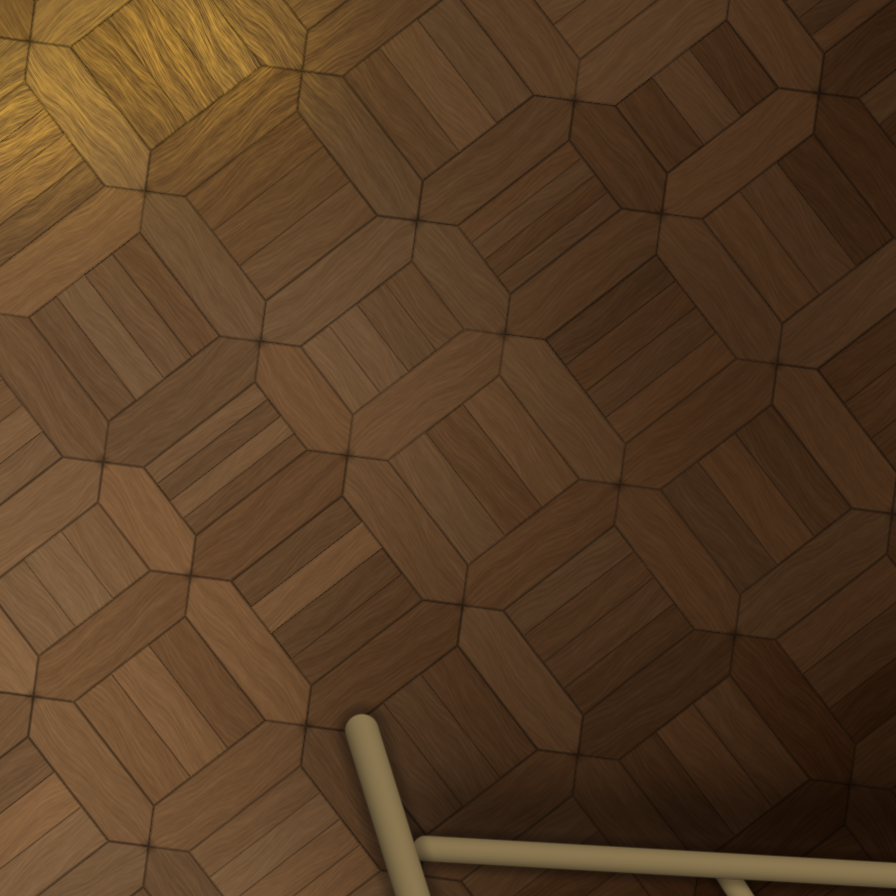
Write a three.js fragment shader that draws this texture.

```glsl
varying vec2 vUv;

#define ORIGIN vec2(0.388, 0.492)
#define AXIS vec2(0.793, 0.609)
#define PITCH vec2(0.221, 0.211)
#define NARROW_ROW 0.160
#define BORDER 0.032
#define SEAM 0.0028
#define TONE_SPREAD 0.30
#define GRAIN 0.13
#define DEEP vec3(0.185, 0.110, 0.055)
#define PALE vec3(0.490, 0.365, 0.245)
#define GLOW vec3(0.190, 0.145, 0.035)
#define CREAM vec3(0.540, 0.460, 0.310)

float hash(vec2 p) {
  return fract(sin(dot(p, vec2(127.1, 311.7))) * 4375.85);
}

// Distance to the nearest scattered point
float cellular(vec2 p) {
  vec2 cell = floor(p);
  float nearest = 2.0;
  for (int j = -1; j <= 1; j++) {
    for (int i = -1; i <= 1; i++) {
      vec2 c = cell + vec2(float(i), float(j));
      vec2 point = c + vec2(hash(c), hash(c + 57.3));
      nearest = min(nearest, length(p - point));
    }
  }
  return nearest;
}

// Wood figure, g.x runs along the fibres
float woodGrain(vec2 g, float seed) {
  float phase = seed * 40.0;
  float y = g.y + 0.006 * sin(g.x * 23.0 + phase) + 0.002 * sin(g.x * 67.0 + g.y * 90.0 + phase);
  float broad = sin(y * 230.0 + phase + 1.5 * sin(g.x * 11.0 + phase));
  float fine = sin(y * 760.0 + 3.0 * sin(y * 170.0 + phase));
  float pores = cellular(vec2(g.x * 38.0, y * 330.0) + phase) - 0.45;
  float flecks = cellular(vec2(g.x * 90.0, y * 520.0) - phase) - 0.45;
  return 0.25 * broad + 0.22 * fine + 0.9 * pores + 0.6 * flecks;
}

// Lay a rounded tube over the floor
vec3 addTube(vec3 base, vec2 p, vec2 a, vec2 b, float radius) {
  vec2 ab = b - a;
  vec2 ap = p - a;
  float dist = length(ap - ab * clamp(dot(ap, ab) / dot(ab, ab), 0.0, 1.0));
  float side = (ab.x * ap.y - ab.y * ap.x) / (length(ab) * radius);
  float light = 0.55 + 0.42 * sqrt(max(0.0, 1.0 - side * side)) + 0.12 * side;
  base *= 1.0 - 0.3 * smoothstep(radius * 2.0, radius, dist);
  return mix(base, CREAM * light, smoothstep(0.0015, -0.0015, dist - radius));
}

void main() {
  vec2 p = vUv;
  vec2 q = vec2(dot(p - ORIGIN, AXIS), dot(p - ORIGIN, vec2(AXIS.y, -AXIS.x)));

  // Lattice cell, with one narrower row above the origin
  vec2 size = PITCH;
  vec2 cell = floor(q / PITCH);
  vec2 local = q - cell * PITCH;
  if (q.y < 0.0) {
    float above = q.y + NARROW_ROW;
    cell.y = above > 0.0 ? -1.0 : floor(above / PITCH.y) - 1.0;
    local.y = above > 0.0 ? above : above - (cell.y + 1.0) * PITCH.y;
    if (above > 0.0) size.y = NARROW_ROW;
  }
  vec2 edge = min(local, size - local);
  float nearEdge = min(edge.x, edge.y);

  vec2 id;
  bool lengthwise;
  float seamDist;
  if (nearEdge < BORDER) {
    // Pointed border planks meeting in mitres
    lengthwise = edge.y < edge.x;
    vec2 next = step(size * 0.5, local);
    id = lengthwise ? cell + vec2(0.3, next.y) : cell + vec2(next.x, 0.7);
    seamDist = min(BORDER - nearEdge, abs(edge.x - edge.y) * 0.707);
  } else {
    // Square of strips, turned from cell to cell
    float parity = cell.x + cell.y + (cell.y < 0.0 ? 1.0 : 0.0);
    lengthwise = mod(parity, 2.0) > 0.5;
    float across = (lengthwise ? local.y : local.x) - BORDER;
    float span = (lengthwise ? size.y : size.x) - 2.0 * BORDER;
    float strips = 3.0 + step(0.6, hash(cell + 8.1));
    float s = across / span * strips;
    id = cell + vec2(floor(s) * 5.3 + 11.0, 23.0);
    float stripSeam = min(fract(s), 1.0 - fract(s)) * span / strips;
    seamDist = min(nearEdge - BORDER, stripSeam + 0.0007);
  }

  // Light falls off to the right and lower right
  float tone = 0.86 - 0.70 * smoothstep(0.0, 1.0, p.x);
  tone -= 0.27 * smoothstep(0.48, 0.0, p.y) * smoothstep(0.25, 0.60, p.x);
  tone += 0.07 * sin(p.x * 9.0 + 1.0) * sin(p.y * 8.0);

  // Plank tone and fibres
  float seed = hash(id);
  float figure = woodGrain(lengthwise ? q : q.yx, seed);
  float contrast = 0.55 + 0.6 * max(tone, 0.0);
  tone += ((seed - 0.5) * TONE_SPREAD + figure * GRAIN) * contrast;
  vec3 color = mix(DEEP, PALE, clamp(tone, -0.2, 1.1));
  color *= 1.0 + vec3(0.05, 0.0, -0.06) * (hash(id + 3.7) - 0.3);

  // Seams and worn corners
  float seam = smoothstep(SEAM, 0.0, seamDist) * (0.20 + 0.22 * hash(id + 9.2));
  float corner = smoothstep(0.012, 0.0, length(edge)) * 0.25;
  color *= (1.0 - seam) * (1.0 - corner);

  // Golden reflection at the upper left
  vec2 high = (p - vec2(0.22, 0.95)) / vec2(0.13, 0.10);
  vec2 low = (p - vec2(0.01, 0.86)) / vec2(0.10, 0.09);
  float glow = exp(-dot(high, high)) + 0.9 * exp(-dot(low, low));
  color += GLOW * glow * (0.9 + 0.9 * figure);
  color.b *= 1.0 - 0.22 * smoothstep(0.6, 1.0, p.y) * smoothstep(0.6, 0.1, p.x);

  // Shadow and tubes
  float band = (p.y - 0.09) / 0.045;
  color *= 1.0 - 0.28 * exp(-band * band) * smoothstep(0.42, 0.52, p.x);
  color = addTube(color, p, vec2(0.810, 0.026), vec2(0.846, -0.030), 0.013);
  color = addTube(color, p, vec2(0.475, 0.053), vec2(1.030, 0.021), 0.0145);
  color = addTube(color, p, vec2(0.404, 0.184), vec2(0.470, -0.030), 0.019);

  gl_FragColor = vec4(clamp(color, 0.0, 1.0), 1.0);
}
```
